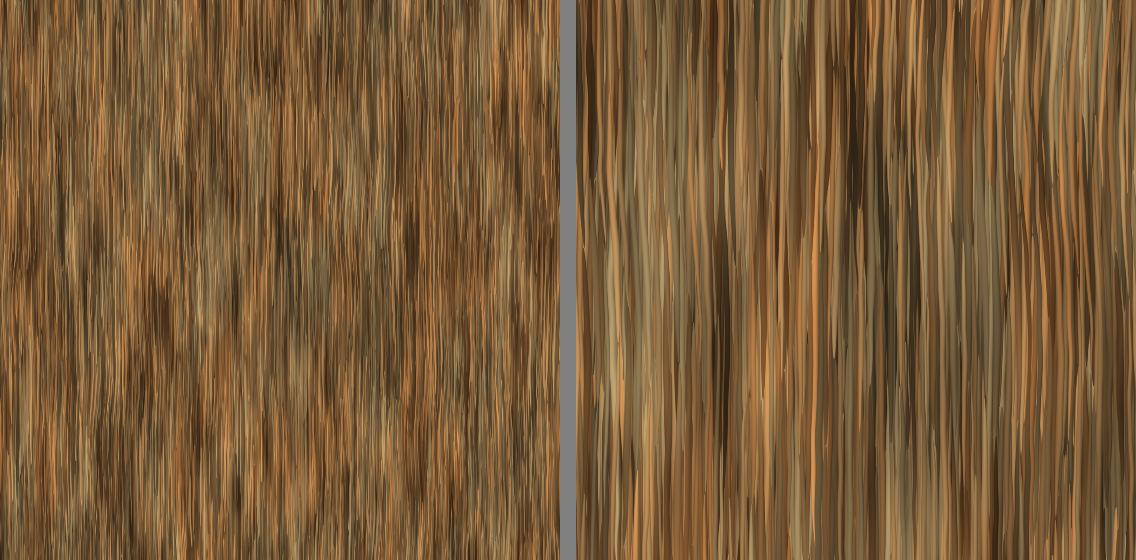
Left, the full canvas; right, a detail of the centre.
Reproduce this texture procedurally as a Shadertoy shader.

```glsl
// Dense vertical brown fibres, like thatch or coarse bark. Several layers of
// thin tapered strands are painted over each other, each strand with its own
// tone and hue, while slow noise bends them and groups them into patches.

float hash(vec2 p) {
    return fract(sin(dot(p, vec2(127.1, 311.7))) * 43758.5453);
}

float noise(vec2 p) {
    vec2 i = floor(p), f = fract(p);
    f = f * f * (3.0 - 2.0 * f);
    return mix(mix(hash(i), hash(i + vec2(1, 0)), f.x),
               mix(hash(i + vec2(0, 1)), hash(i + vec2(1, 1)), f.x), f.y);
}

// Dark to light brown, shifted between rust (hue 0) and olive grey (hue 1)
vec3 fibreColor(float tone, float hue) {
    vec3 brown = mix(vec3(0.19, 0.13, 0.07), vec3(0.74, 0.57, 0.36), clamp(tone, 0.0, 1.1));
    return brown * mix(vec3(1.08, 0.95, 0.83), vec3(0.93, 1.04, 1.14), hue);
}

void mainImage(out vec4 fragColor, in vec2 fragCoord) {
    vec2 uv = fragCoord / iResolution.y;

    // Patches of lighter and darker, warmer and cooler fibre
    float patchTone = noise(uv * vec2(38.0, 9.0)) + 0.6 * noise(uv * vec2(90.0, 16.0) + 31.0) - 0.8;
    float patchHue = noise(uv * vec2(26.0, 6.0) + 57.0) - 0.5;

    // Dark streaks showing through the gaps
    float gapTone = 0.3 * noise(uv * vec2(240.0, 9.0));
    vec3 color = fibreColor(gapTone, 0.5 + patchHue);

    for (int i = 0; i < 8; i++) {
        float layer = float(i);
        float columns = 104.0 + 9.0 * layer;

        // Bend the layer slowly, then roughen its edges a little
        vec2 p = uv + vec2(0.137, 0.291) * layer;
        p.x += 0.009 * (noise(p * vec2(14.0, 8.0)) - 0.5);
        p.x += 0.0014 * (noise(p * vec2(150.0, 45.0)) - 0.5);

        // One strand per cell, with its rows staggered from column to column
        float column = floor(p.x * columns);
        float rows = mix(3.5, 8.0, hash(vec2(column, layer + 3.0)));
        float y = p.y * rows + 17.0 * hash(vec2(column, layer + 41.0));
        vec2 id = vec2(column + 211.0 * layer, floor(y));
        float along = fract(y);

        // Tapered, slightly slanted body
        float slant = 0.28 * (hash(id + 5.3) - 0.5) * (along - 0.5) * 2.0;
        float across = fract(p.x * columns) - 0.5 - slant;
        float halfWidth = mix(0.2, 0.36, hash(id + 9.1)) * sqrt(4.0 * along * (1.0 - along));
        float soft = 0.6 * columns / iResolution.y;
        float cover = 1.0 - smoothstep(-soft, soft, abs(across) - halfWidth);

        // Rounded shading with darker flanks and faint streaks along the strand
        float side = clamp(across / max(halfWidth, 0.02), -1.0, 1.0);
        float shade = 1.0 - 0.38 * side * side - 0.12 * side;
        float tone = (0.2 + 0.82 * hash(id + 1.7)) * shade + 0.36 * patchTone;
        tone += 0.16 * (noise(p * vec2(420.0, 22.0)) - 0.5);
        float hue = clamp(hash(id + 13.9) + 0.7 * patchHue, 0.0, 1.0);

        color = mix(color, fibreColor(tone, hue), cover);
    }

    fragColor = vec4(color, 1.0);
}
```
